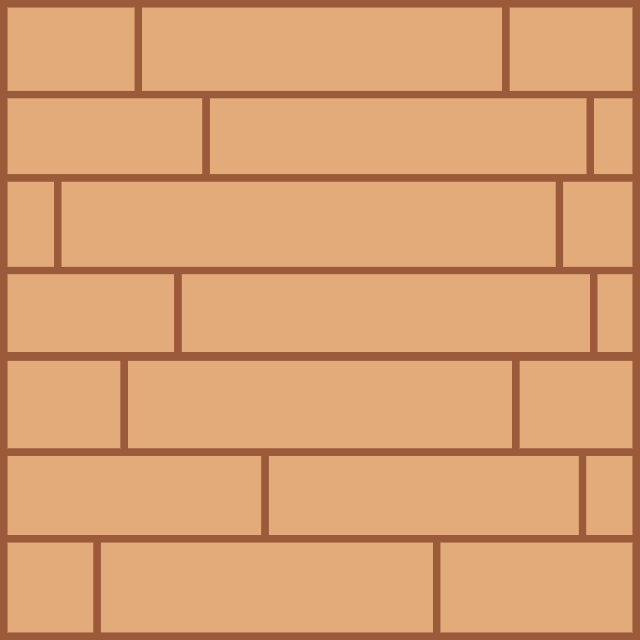
A three.js fragment shader for this pattern:

```glsl
// Flat brick wall: seven uneven courses of long bricks, framed and parted by mortar.
varying vec2 vUv;

const vec3 BRICK = vec3(0.894, 0.671, 0.478);
const vec3 MORTAR = vec3(0.608, 0.355, 0.233);
const float JOINT = 0.0118;   // width of the joints and of the frame
const int COURSES = 7;

// Per course, bottom to top: upper bed height, left joint, right joint, bed width
const vec4 COURSE[COURSES] = vec4[COURSES](
  vec4(0.1582, 0.1517, 0.6823, JOINT),
  vec4(0.2936, 0.4141, 0.9102, JOINT),
  vec4(0.4431, 0.1940, 0.8060, 0.0137),
  vec4(0.5773, 0.2780, 0.9277, JOINT),
  vec4(0.7220, 0.0902, 0.8741, JOINT),
  vec4(0.8522, 0.3220, 0.9223, JOINT),
  vec4(1.0000, 0.2161, 0.7904, JOINT)
);

// Signed distance to a straight band, negative inside
float band(float position, float centre, float width) {
  return abs(position - centre) - 0.5 * width;
}

float frameDistance(vec2 p) {
  vec2 edge = min(p, 1.0 - p);
  return min(edge.x, edge.y) - JOINT;
}

float mortarDistance(vec2 p) {
  float d = frameDistance(p);
  float bottom = 0.0;
  for (int i = 0; i < COURSES; i++) {
    vec4 course = COURSE[i];

    // Bed joint between courses; the frame closes the last one
    if (i < COURSES - 1) d = min(d, band(p.y, course.x, course.w));

    // Upright joints within this course
    if (p.y >= bottom && p.y < course.x) {
      d = min(d, band(p.x, course.y, JOINT));
      d = min(d, band(p.x, course.z, JOINT));
    }
    bottom = course.x;
  }
  return d;
}

void main() {
  float soft = 0.5 * max(fwidth(vUv.x), fwidth(vUv.y));
  float brick = smoothstep(-soft, soft, mortarDistance(vUv));
  gl_FragColor = vec4(mix(MORTAR, BRICK, brick), 1.0);
}
```
